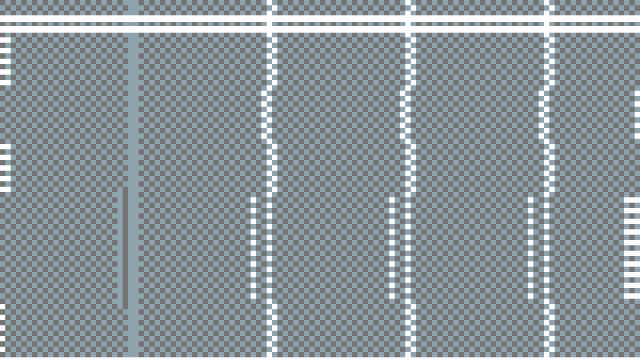
Give the GLSL for this pattern, as a Shadertoy shader.

```glsl
// Two-tone checkerboard crossed by white rails and stepped zigzag seams.

const float ROWS = 67.5;           // cells down the canvas
const float FULL_ROWS = 67.0;      // whole rows above the white bottom border
const float SEAM_PERIOD = 26.0;    // cells between seams
const float SEAM_START = 24.0;     // column of the first seam
const float LAST_COLUMN = 119.0;
const vec2 RAIL_CENTERS = vec2(3.5, 5.5);
const float RAIL_HALF_WIDTH = 0.62;
const vec2 SHIFTED_ROWS = vec2(16.0, 26.0);
const vec2 UPPER_EDGE_ROWS = vec2(7.0, 15.0);
const vec2 MIDDLE_EDGE_ROWS = vec2(27.0, 35.0);
const vec2 SPLIT_ROWS = vec2(36.0, 56.0);
const float BOTTOM_EDGE_ROW = 57.0;
const vec3 BLUE = vec3(0.56, 0.64, 0.68);
const vec3 GRAY = vec3(0.45);
const vec3 WHITE = vec3(0.99);
const int SAMPLES = 4;             // antialiasing samples per axis

bool within(float value, vec2 range) {
    return value >= range.x && value <= range.y;
}

// Dashed marks on alternate rows at both sides of the canvas.
bool edgeDash(float col, float row) {
    if (mod(row, 2.0) < 0.5) return false;
    bool left = col < 2.0 && (within(row, UPPER_EDGE_ROWS) || within(row, MIDDLE_EDGE_ROWS));
    left = left || (col < 1.0 && row >= BOTTOM_EDGE_ROW);
    bool right = col >= LAST_COLUMN && within(row, SHIFTED_ROWS);
    right = right || (col >= LAST_COLUMN - 2.0 && within(row, SPLIT_ROWS));
    return left || right;
}

// Cell indices count columns from the left and rows from the top.
vec3 cellColor(vec2 cell) {
    float col = cell.x;
    float row = cell.y;
    bool even = mod(col + row, 2.0) < 0.5;
    bool split = within(row, SPLIT_ROWS);
    vec3 color = even ? GRAY : BLUE;

    // Solid first seam, with a dark core beside its split section
    float fromFirst = col - SEAM_START;
    if (within(fromFirst, vec2(0.0, 1.0))) color = BLUE;
    if (split && fromFirst == -1.0) color = GRAY;
    if (split && fromFirst == -2.0) color = BLUE;

    // Repeating white seams step sideways, then split into two dashed lines
    if (col >= SEAM_START + SEAM_PERIOD - 4.0 && even) {
        float local = mod(fromFirst + 4.0, SEAM_PERIOD) - 4.0;
        float shift = within(row, SHIFTED_ROWS) ? -1.0 : 0.0;
        bool zigzag = within(local - shift, vec2(0.0, split ? 0.0 : 1.0));
        bool branch = split && local == -3.0;
        if (zigzag || branch) color = WHITE;
    }
    return edgeDash(col, row) ? WHITE : color;
}

// Horizontal rails and the bottom border lie over the cells.
vec3 patternColor(vec2 grid) {
    vec2 railDistance = abs(grid.y - RAIL_CENTERS);
    bool rail = min(railDistance.x, railDistance.y) < RAIL_HALF_WIDTH;
    return rail || grid.y >= FULL_ROWS ? WHITE : cellColor(floor(grid));
}

void mainImage(out vec4 fragColor, in vec2 fragCoord) {
    vec3 sum = vec3(0.0);
    for (int y = 0; y < SAMPLES; y++) {
        for (int x = 0; x < SAMPLES; x++) {
            vec2 offset = (vec2(x, y) + 0.5) / float(SAMPLES) - 0.5;
            vec2 p = (fragCoord + offset) / iResolution.y;
            sum += patternColor(vec2(p.x, 1.0 - p.y) * ROWS);
        }
    }
    fragColor = vec4(sum / float(SAMPLES * SAMPLES), 1.0);
}
```
